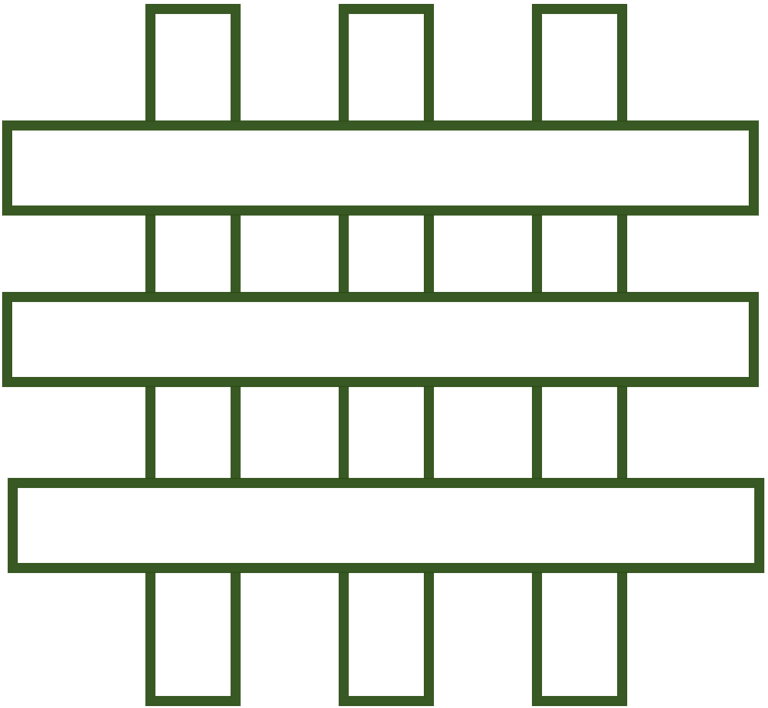
Give the GLSL for this pattern, as a Shadertoy shader.

```glsl
const int   COUNT        = 3;
const vec3  PAPER        = vec3(1.0);
const vec3  GREEN        = vec3(0.22, 0.35, 0.14);
const vec3  DARK_GREEN   = vec3(0.17, 0.30, 0.08);
const float LINE_WIDTH   = 0.0141;   // all lengths are in canvas heights
const float RIM_WIDTH    = 0.0016;
const vec2  POST_HALF    = vec2(0.0672, 0.4958);
const vec2  FIRST_POST   = vec2(0.2726, 0.4986);
const float POST_PITCH   = 0.2730;
const vec2  RAIL_HALF    = vec2(0.5343, 0.0671);
const float RAIL_X       = 0.5374;
const float LOW_RAIL_X   = 0.5452;   // the lowest rail sits slightly right
const vec3  RAIL_Y       = vec3(0.7627, 0.5205, 0.2578);

float boxDistance(vec2 p, vec2 halfSize) {
    vec2 q = abs(p) - halfSize;
    return length(max(q, 0.0)) + min(max(q.x, q.y), 0.0);
}

// Lays an opaque, outlined plank over the colour below it
vec3 layPlank(vec3 below, vec2 p, vec2 halfSize, float blur) {
    float d = boxDistance(p, halfSize);
    float strokeDist = abs(d + 0.5 * LINE_WIDTH) - 0.5 * LINE_WIDTH;
    float cover  = 1.0 - smoothstep(-blur, blur, d);
    float stroke = 1.0 - smoothstep(-blur, blur, d + LINE_WIDTH);
    float rim    = smoothstep(-RIM_WIDTH - blur, -RIM_WIDTH + blur, strokeDist);
    vec3 ink = mix(GREEN, DARK_GREEN, rim);
    return mix(below, mix(ink, PAPER, stroke), cover);
}

void mainImage(out vec4 fragColor, in vec2 fragCoord) {
    vec2 p = fragCoord / iResolution.y;
    float blur = 0.75 / iResolution.y;
    vec3 color = PAPER;

    // Upright posts
    for (int i = 0; i < COUNT; i++) {
        vec2 center = FIRST_POST + vec2(float(i) * POST_PITCH, 0.0);
        color = layPlank(color, p - center, POST_HALF, blur);
    }

    // Rails in front of the posts
    for (int i = 0; i < COUNT; i++) {
        float x = i == COUNT - 1 ? LOW_RAIL_X : RAIL_X;
        color = layPlank(color, p - vec2(x, RAIL_Y[i]), RAIL_HALF, blur);
    }

    fragColor = vec4(color, 1.0);
}
```
